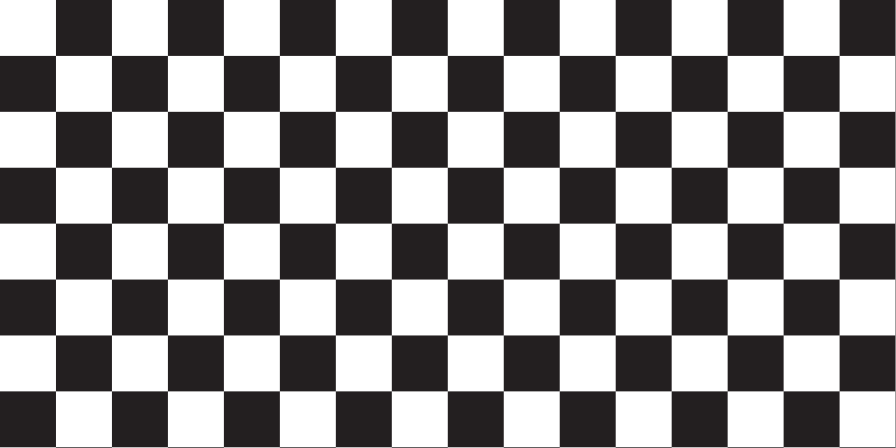
Write a Shadertoy shader that draws this pattern.

```glsl
// A flat checkerboard of near-black and white squares, 16 across and 8 down.
// Each axis is a square wave, averaged exactly over one pixel through its
// integral (a triangle wave); the product of the two axes gives the checks.

#define CELL_WIDTH  0.12494   // in canvas heights; a hair under 1/8
#define CELL_HEIGHT 0.12480   // leaves a thin sliver of a ninth row at the bottom
#define LIGHT vec3(1.0)
#define DARK  vec3(0.137, 0.122, 0.126)

// Integral of a wave that is +1 on even cells and -1 on odd cells.
vec2 triangleWave(vec2 t) {
    return 1.0 - abs(mod(t, 2.0) - 1.0);
}

// Square wave averaged over a box of the given width.
vec2 filteredSquareWave(vec2 t, vec2 width) {
    return (triangleWave(t + 0.5 * width) - triangleWave(t - 0.5 * width)) / width;
}

void mainImage(out vec4 fragColor, in vec2 fragCoord) {
    // Position from the top left corner, in canvas heights
    vec2 pos = vec2(fragCoord.x, iResolution.y - fragCoord.y) / iResolution.y;

    // Cell coordinates and the size of one pixel in them
    vec2 cellSize = vec2(CELL_WIDTH, CELL_HEIGHT);
    vec2 cell = pos / cellSize;
    vec2 pixel = 1.0 / (iResolution.y * cellSize);

    // Checks: +1 is light, -1 is dark
    vec2 wave = filteredSquareWave(cell, pixel);
    float lightness = 0.5 + 0.5 * wave.x * wave.y;

    fragColor = vec4(mix(DARK, LIGHT, lightness), 1.0);
}
```
